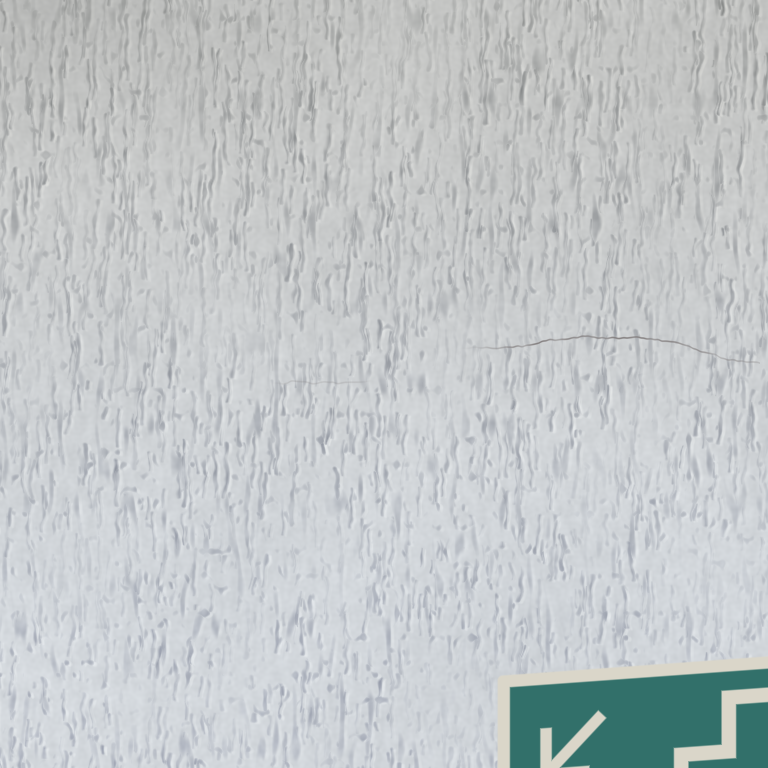
Reproduce this texture procedurally as a Shadertoy shader.

```glsl
// Pale scratched plaster wall with a hairline crack and the corner of a green sign.
// Grooves are ragged capsules scattered in jittered grids plus stretched gradient noise,
// embossed with a lit right edge; the sign is built from distance functions.

const vec3 WALL_TOP = vec3(0.772, 0.776, 0.770);
const vec3 WALL_LOW = vec3(0.822, 0.840, 0.858);
const vec3 GROOVE_TINT = vec3(0.180, 0.176, 0.158);
const vec3 RIM_LIGHT = vec3(0.062, 0.060, 0.054);
const vec3 CRACK_COLOR = vec3(0.50, 0.48, 0.48);
const vec3 SIGN_GREEN = vec3(0.195, 0.440, 0.415);
const vec3 SIGN_CREAM = vec3(0.855, 0.840, 0.790);

const int GROOVE_LAYERS = 3;
const vec2 GROOVE_CELL = vec2(0.025, 0.078);
const float GROOVE_SOFTNESS = 0.0021;
const vec2 RIM_OFFSET = vec2(0.0044, -0.0018);

const vec2 SIGN_CORNER = vec2(0.648, 0.120);
const float SIGN_SLOPE = 0.072;
const float SIGN_BORDER = 0.016;
const vec2 STAIR_START = vec2(0.949, 0.070);
const vec2 STAIR_STEP = vec2(0.062, 0.070);
const vec2 ARROW_TIP = vec2(0.711, -0.013);
const float BAR_HALF_WIDTH = 0.0095;

vec2 hash2(vec2 p) {
    vec3 q = fract(p.xyx * vec3(0.1031, 0.1030, 0.0973));
    q += dot(q, q.yzx + 33.33);
    return fract((q.xx + q.yz) * q.zy);
}

float gradientDot(vec2 cell, vec2 offset) {
    float angle = 6.2832 * hash2(cell + 57.0).x;
    return dot(vec2(cos(angle), sin(angle)), offset);
}

float gradientNoise(vec2 p) {
    vec2 i = floor(p), f = fract(p);
    vec2 u = f * f * f * (f * (f * 6.0 - 15.0) + 10.0);
    vec2 e = vec2(1.0, 0.0);
    return mix(mix(gradientDot(i, f), gradientDot(i + e, f - e), u.x),
               mix(gradientDot(i + e.yx, f - e.yx), gradientDot(i + 1.0, f - 1.0), u.x), u.y);
}

float segmentDistance(vec2 p, vec2 a, vec2 b) {
    vec2 d = b - a;
    return length(p - a - d * clamp(dot(p - a, d) / dot(d, d), 0.0, 1.0));
}

// Straight bar with square ends, extended by its half width
float barDistance(vec2 p, vec2 a, vec2 b, float w) {
    vec2 d = b - a, m = p - 0.5 * (a + b), t = normalize(d);
    return max(abs(dot(m, t)) - 0.5 * length(d), abs(dot(m, vec2(-t.y, t.x)))) - w;
}

// Depth of the scratches and pits: 0 on flat plaster, 1 in the deepest groove
float grooveDepth(vec2 p, float soft) {
    float ragged = 0.0030 * gradientNoise(p * vec2(120.0, 75.0) + 9.0);
    float patches = smoothstep(-0.40, 0.10, gradientNoise(p * vec2(11.0, 6.0) + 4.0));
    float wear = 0.90 + 0.9 * gradientNoise(p * vec2(70.0, 48.0));

    // Streaks and small pits that join the scratches; pits gather low on the wall
    float streaks = smoothstep(0.16, 0.50, gradientNoise(p * vec2(82.0, 19.0) + 21.0));
    float pits = smoothstep(0.24, 0.52, gradientNoise(p * vec2(92.0, 62.0) + 73.0));
    float depth = max(0.65 * streaks, pits * mix(0.85, 0.5, p.y));

    p.x += 0.0045 * gradientNoise(p * vec2(24.0, 20.0)) + 0.0042 * gradientNoise(p * vec2(45.0, 58.0));
    for (int layer = 0; layer < GROOVE_LAYERS; layer++) {
        vec2 seed = vec2(37.0, 71.0) * float(layer + 1);
        vec2 g = p / GROOVE_CELL + seed * 0.37;
        for (int k = 0; k < 9; k++) {
            vec2 cell = floor(g) + vec2(k % 3, k / 3) - 1.0;
            vec2 place = hash2(cell + seed), shape = hash2(cell + seed + 131.0);
            vec2 d = (g - cell - place) * GROOVE_CELL;
            float halfLength = mix(0.002, 0.040, shape.x) * mix(0.60, 1.1, smoothstep(0.0, 0.7, p.y));
            vec2 reach = vec2(halfLength * mix(-0.05, 0.11, shape.y), halfLength);
            float radius = mix(0.0006, 0.0021, fract(shape.y * 7.3)) + ragged;
            float cover = 1.0 - smoothstep(-soft, soft, segmentDistance(d, -reach, reach) - radius);
            depth = max(depth, cover * mix(0.42, 1.0, fract(place.x * 9.7 + shape.x * 3.1)));
        }
    }
    return depth * mix(0.40, 1.0, patches) * wear;
}

float crackMask(vec2 p, float px) {
    float jitter = 0.0035 * gradientNoise(vec2(p.x * 38.0, 2.5)) + 0.0022 * gradientNoise(vec2(p.x * 110.0, 8.5));
    float rise = 0.014 * smoothstep(0.66, 0.75, p.x) - 0.033 * smoothstep(0.84, 0.98, p.x);
    float main = smoothstep(0.59, 0.70, p.x) * (1.0 - 0.6 * smoothstep(0.87, 0.99, p.x)) * step(p.x, 0.99);
    main *= 0.85 + 0.6 * gradientNoise(vec2(p.x * 60.0, 5.5));
    float faint = 0.25 * smoothstep(0.35, 0.38, p.x) * (1.0 - smoothstep(0.46, 0.49, p.x));
    float width = 0.0008 + px;
    return main * (1.0 - smoothstep(0.0, width, abs(p.y - 0.547 - rise - jitter)))
         + faint * (1.0 - smoothstep(0.0, width, abs(p.y - 0.502 - jitter)));
}

vec3 wallColor(vec2 p, float px) {
    float soft = max(GROOVE_SOFTNESS, px);
    vec3 color = mix(WALL_LOW, WALL_TOP, smoothstep(0.15, 1.0, p.y));
    color -= 0.045 * smoothstep(0.75, 1.05, p.y) * (1.0 - smoothstep(0.0, 0.5, p.x));
    color += 0.025 * gradientNoise(p * vec2(5.0, 3.5)) + 0.030 * gradientNoise(p * vec2(80.0, 38.0));
    color += 0.022 * gradientNoise(p * 150.0);
    float depth = grooveDepth(p, soft);
    float rim = max(grooveDepth(p - RIM_OFFSET, soft) - depth, 0.0);
    vec3 tint = GROOVE_TINT + vec3(0.0, 0.0, 0.035) * (p.y - 0.5);
    color += RIM_LIGHT * rim - tint * depth;
    return mix(color, CRACK_COLOR, 0.8 * crackMask(p, px));
}

// Distance to the cream arrow and stairs
float pictogramDistance(vec2 q) {
    float d = barDistance(q, ARROW_TIP, vec2(0.779, 0.055), 0.0075);
    d = min(d, barDistance(q, ARROW_TIP, ARROW_TIP + vec2(0.0, 0.053), 0.0075));
    d = min(d, barDistance(q, ARROW_TIP, ARROW_TIP + vec2(0.049, 0.0), 0.0075));
    for (int i = 0; i < 2; i++) {
        vec2 corner = STAIR_START - float(i) * STAIR_STEP;
        d = min(d, barDistance(q, corner, corner + vec2(STAIR_STEP.x, 0.0), BAR_HALF_WIDTH));
        d = min(d, barDistance(q, corner, corner - vec2(0.0, STAIR_STEP.y), BAR_HALF_WIDTH));
    }
    return d;
}

void mainImage(out vec4 fragColor, in vec2 fragCoord) {
    vec2 p = fragCoord / iResolution.xy;
    float px = 1.0 / iResolution.y, edge = max(px, 0.0014);
    vec3 color = wallColor(p, px);

    // Sign plate with rounded corner, green field and pictogram
    vec2 q = p - vec2(0.0, SIGN_SLOPE * (p.x - SIGN_CORNER.x));
    vec2 c = vec2(SIGN_CORNER.x - q.x, q.y - SIGN_CORNER.y) + 0.006;
    float plate = length(max(c, 0.0)) + min(max(c.x, c.y), 0.0) - 0.006;
    color = mix(color, SIGN_CREAM, 1.0 - smoothstep(-edge, edge, plate));
    float field = max(plate + SIGN_BORDER, -pictogramDistance(q));
    color = mix(color, SIGN_GREEN, 1.0 - smoothstep(-edge, edge, field));
    fragColor = vec4(color, 1.0);
}
```
